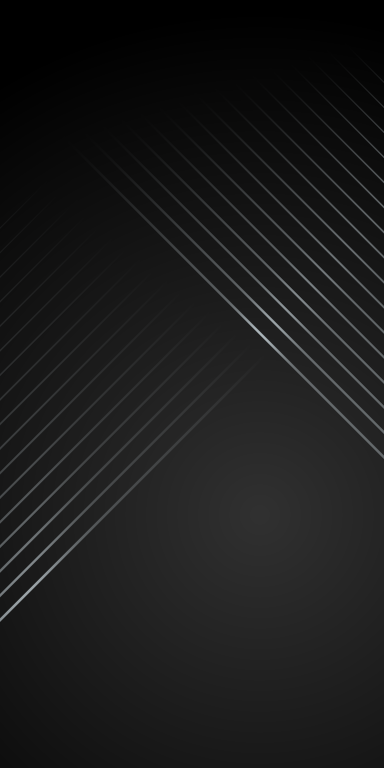
Reproduce this background procedurally as a Shadertoy shader.

```glsl
// Dark charcoal backdrop with a soft glow and two fans of glinting diagonal lines.

const vec3 LINE_COLOR = vec3(0.70, 0.74, 0.76);
const float INV_SQRT2 = 0.70710678;

// Fraction of a pixel covered by a line at signed distance d
float lineCoverage(float d, float halfWidth, float pixel) {
    float upper = min(d + halfWidth, 0.5 * pixel);
    float lower = max(d - halfWidth, -0.5 * pixel);
    return clamp((upper - lower) / pixel, 0.0, 1.0);
}

// Index of the nearest line in a fan of evenly spaced lines
float nearestLine(float offset, float spacing, float count) {
    return clamp(floor(offset / spacing + 0.5), 0.0, count - 1.0);
}

// Bell-shaped highlight centred on a point along a line
float glint(float along, float center, float width) {
    float t = (along - center) / width;
    return exp(-t * t);
}

// Coverage of a fan whose lines get thinner with their index
float fanCoverage(float offset, float spacing, float index, float pixel) {
    float d = (offset - index * spacing) * INV_SQRT2;
    return lineCoverage(d, mix(0.0033, 0.0013, index / 16.0), pixel);
}

// Lines falling to the right, brightest near the middle
float fallingFan(vec2 p, float pixel) {
    const float spacing = 0.0651;
    float offset = p.x + p.y - 1.809;
    float along = p.x - p.y + 2.0;
    float i = nearestLine(offset, spacing, 16.0);
    float body = 0.45 * smoothstep(0.50 + 0.033 * i, 1.56, along);
    float shine = 0.5 * glint(along, 1.55, 0.11) * exp(-0.28 * i);
    return (body + shine) * fanCoverage(offset, spacing, i, pixel);
}

// Lines rising to the right, fading away from the left edge
float risingFan(vec2 p, float pixel) {
    const float spacing = 0.0638;
    float offset = p.y - p.x - 0.385;
    float i = nearestLine(offset, spacing, 17.0);
    float body = 0.5 * max(1.0 - p.x / (0.69 - 0.036 * i), 0.0) * exp(-0.12 * i);
    float shine = 0.4 * glint(p.x, 0.08, 0.10) * exp(-0.35 * i);
    return (body + shine) * fanCoverage(offset, spacing, i, pixel);
}

void mainImage(out vec4 fragColor, in vec2 fragCoord) {
    // Canvas spans 1 unit across and 2 units up
    vec2 p = fragCoord / iResolution.xy * vec2(1.0, 2.0);
    float pixel = 2.0 / iResolution.y;

    // Radial glow
    float glow = 0.19 - 0.145 * length(p - vec2(0.677, 0.659));
    vec3 color = vec3(max(glow, 0.0));

    // Line fans
    color = mix(color, LINE_COLOR, fallingFan(p, pixel));
    color = mix(color, LINE_COLOR, risingFan(p, pixel));

    fragColor = vec4(color, 1.0);
}
```
